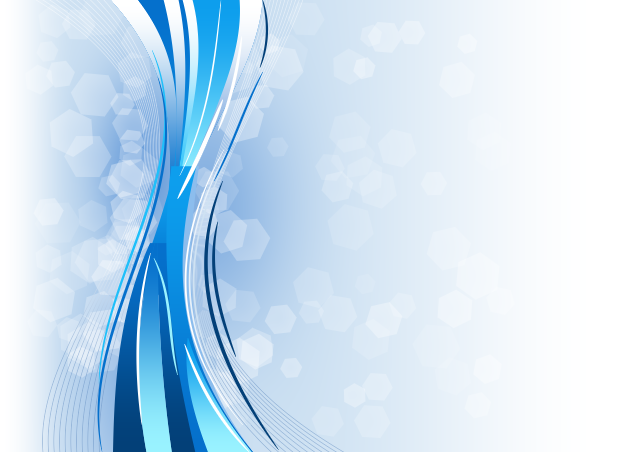
Write a WebGL 1 fragment shader that draws this background.

```glsl
precision highp float;
uniform vec2 u_resolution;

const vec3 WHITE = vec3(1.0);
const vec3 HAZE = vec3(0.81, 0.885, 0.95);
const vec3 GLOW = vec3(0.27, 0.52, 0.82);
const vec3 NAVY = vec3(0.01, 0.25, 0.47);
const vec3 BLUE = vec3(0.02, 0.44, 0.80);
const vec3 AZURE = vec3(0.05, 0.62, 0.93);
const vec3 CYAN = vec3(0.12, 0.75, 0.98);
const vec3 AQUA = vec3(0.60, 0.95, 1.0);
const vec3 PALE = vec3(0.55, 0.74, 0.93);
const vec3 SLATE = vec3(0.36, 0.53, 0.74);
const int HEXAGONS = 130;
const int FINE_LINES = 11;

// Canvas position in hundredths of the height, and the size of a pixel there
vec2 p;
float px;

float hash(float n) {
  return fract(sin(n * 127.1) * 43758.5);
}

// Cubic through four evenly spaced values, t from 0 to 1
float curve(vec4 k, float t) {
  float s = 3.0 * t, a = s - 1.0, b = s - 2.0, c = s - 3.0;
  return dot(k, vec4(-a * b * c / 6.0, s * b * c / 2.0, -s * a * c / 2.0, s * a * b / 6.0));
}

// Filled ribbon between two curves; span holds its top and bottom
void band(inout vec3 col, vec2 span, vec4 left, vec4 right, vec3 upper, vec3 lower) {
  float t = (span.x - p.y) / (span.x - span.y);
  float inside = min(p.x - curve(left, t), curve(right, t) - p.x);
  inside = min(inside, min(span.x - p.y, p.y - span.y) + px);
  col = mix(col, mix(upper, lower, smoothstep(0.0, 1.0, t)), clamp(inside / px + 0.5, 0.0, 1.0));
}

// Coverage of a stroke that thins towards both ends
float stroke(vec2 span, vec4 k, float halfWidth, float taper) {
  float t = (span.x - p.y) / (span.x - span.y);
  float slope = (curve(k, t + 0.01) - curve(k, t - 0.01)) * 50.0 / (span.x - span.y);
  float d = abs(p.x - curve(k, t)) / sqrt(1.0 + slope * slope);
  float w = halfWidth * mix(1.0, sqrt(max(4.0 * t * (1.0 - t), 0.0)), taper);
  return clamp((w - d) / px + 0.5, 0.0, 1.0) * step(0.0, t) * step(t, 1.0);
}

void ink(inout vec3 col, vec2 span, vec4 k, float halfWidth, vec3 tint) {
  col = mix(col, tint, stroke(span, k, halfWidth, 1.0));
}

float blob(vec2 center, vec2 radii) {
  vec2 q = (p - center) / radii;
  return exp(-dot(q, q));
}

vec3 backdrop() {
  float haze = smoothstep(0.0, 17.0, p.x) * (1.0 - smoothstep(62.0, 134.0, p.x));
  vec3 col = mix(WHITE, HAZE, haze);
  float glow = 0.75 * blob(vec2(32.0, 62.0), vec2(12.0, 23.0));
  glow = max(glow, 0.55 * blob(vec2(45.0, 54.0), vec2(19.0, 30.0)));
  glow = max(glow, 0.55 * blob(vec2(32.0, 18.0), vec2(14.0, 32.0)));
  return mix(col, GLOW, glow * smoothstep(0.0, 14.0, p.x));
}

// Translucent hexagons: dense on the left, thinning out to the right
void hexagons(inout vec3 col) {
  for (int i = 0; i < HEXAGONS; i++) {
    float n = float(i) + 1.0;
    float h = hash(n), side = step(0.46, hash(n + 311.0));
    float x = mix(3.0 + 32.0 * sqrt(h), 45.0 + 66.0 * pow(h, 1.9), side);
    float y = mix(97.0 - 78.0 * hash(n + 57.0), 5.0 + 91.0 * hash(n + 57.0), side);
    float r = mix(1.9, 4.7, hash(n + 113.0));
    float angle = 3.14 * hash(n + 171.0);
    vec2 q = p - vec2(x, y);
    q = abs(mat2(cos(angle), sin(angle), -sin(angle), cos(angle)) * q);
    float d = max(q.x * 0.866 + q.y * 0.5, q.y) - r;
    float alpha = mix(0.1, 0.34, hash(n + 229.0)) * mix(0.85, 1.0, smoothstep(-r, 0.0, d));
    col = mix(col, WHITE, alpha * clamp(0.5 - d / px, 0.0, 1.0));
  }
}

// Two sheaves of hairlines that follow the ribbon and fan out at its ends
void hairlines(inout vec3 col) {
  vec3 tint = mix(SLATE, WHITE, smoothstep(18.0, 45.0, p.y));
  for (int i = 0; i < FINE_LINES; i++) {
    float f = float(i) / float(FINE_LINES - 1);
    vec4 west = mix(vec4(8.0, 32.0, 20.0, 9.5), vec4(23.0, 35.3, 28.0, 22.0), f);
    vec4 east = mix(vec4(59.0, 48.5, 42.5, 60.0), vec4(67.0, 51.5, 46.0, 76.0), f);
    float cover = max(stroke(vec2(100.0, 0.0), west, 0.07, 0.0), stroke(vec2(100.0, 0.0), east, 0.07, 0.0));
    col = mix(col, tint, 0.5 * cover);
  }
}

void ribbons(inout vec3 col) {
  // Upper fan
  vec2 fan = vec2(100.0, 53.0);
  vec4 fanLeft = vec4(24.5, 34.4, 37.5, 37.3), fanRight = vec4(58.1, 53.7, 46.0, 39.9);
  band(col, fan, fanLeft, fanRight, BLUE, AZURE);
  band(col, fan, fanLeft, vec4(30.5, 38.0, 39.0, 37.7), WHITE, BLUE);
  band(col, fan, vec4(42.5, 43.5, 40.8, 38.7), vec4(53.0, 51.2, 45.0, 39.4), AZURE, AQUA);
  band(col, fan, vec4(36.2, 38.7, 39.0, 38.4), vec4(39.5, 41.0, 40.1, 38.6), WHITE, BLUE);
  band(col, fan, vec4(40.4, 42.0, 40.5, 38.9), vec4(42.6, 43.7, 41.3, 39.1), WHITE, CYAN);
  band(col, fan, vec4(53.0, 50.8, 44.8, 39.5), fanRight, WHITE, GLOW);

  // Waist and lower flare
  vec2 flare = vec2(46.0, 0.0), sweep = vec2(63.0, 0.0);
  vec4 sweepRight = vec4(43.4, 40.4, 43.8, 56.0);
  vec4 cyanLeft = vec4(34.2, 31.3, 30.7, 32.4), cyanRight = vec4(34.9, 35.2, 36.2, 38.0);
  band(col, sweep, vec4(42.0, 39.5, 42.0, 54.0), sweepRight + vec4(0.6, 1.8, 1.2, 0.0), PALE, PALE);
  band(col, vec2(60.0, 35.0), vec4(37.9, 35.5, 32.7, 29.8), vec4(39.5, 37.9, 37.3, 36.8), AZURE, BLUE);
  band(col, flare, vec4(33.1, 28.0, 25.7, 25.0), cyanLeft, BLUE, NAVY);
  band(col, flare, cyanRight, vec4(37.0, 39.0, 42.0, 48.0), BLUE, NAVY);
  band(col, flare, cyanLeft, cyanRight, BLUE, AQUA);
  band(col, sweep, vec4(37.9, 36.9, 39.0, 43.2), sweepRight, AZURE, BLUE);
  band(col, vec2(25.0, 0.0), vec4(41.5, 41.5, 43.2, 46.0), vec4(41.7, 45.0, 49.6, 55.7), AZURE, AQUA);
}

void accents(inout vec3 col) {
  ink(col, vec2(89.0, 15.0), vec4(33.6, 35.5, 27.6, 21.9), 0.28, CYAN);
  ink(col, vec2(83.0, 0.0), vec4(34.9, 34.4, 25.2, 22.6), 0.32, BLUE);
  ink(col, vec2(60.0, 0.5), vec4(49.3, 45.6, 50.2, 61.6), 0.42, NAVY);
  ink(col, vec2(51.0, 21.0), vec4(48.2, 47.3, 48.9, 52.2), 0.36, NAVY);
  ink(col, vec2(100.0, 85.0), vec4(58.1, 59.0, 58.8, 57.5), 0.25, NAVY);
  ink(col, vec2(84.0, 60.0), vec4(58.1, 54.4, 51.1, 47.4), 0.25, BLUE);
  ink(col, vec2(92.0, 71.0), vec4(53.5, 52.4, 50.7, 48.2), 0.35, WHITE);
  ink(col, vec2(78.0, 56.0), vec4(49.3, 46.3, 43.0, 39.3), 0.5, WHITE);
  ink(col, vec2(100.0, 61.0), vec4(48.9, 47.4, 44.7, 39.7), 0.18, WHITE);
  ink(col, vec2(44.0, 6.0), vec4(33.3, 31.0, 30.5, 31.4), 0.3, WHITE);
  ink(col, vec2(43.0, 17.0), vec4(34.0, 36.8, 37.9, 39.3), 0.3, AQUA);
  ink(col, vec2(24.0, 0.0), vec4(40.8, 44.1, 48.7, 55.1), 0.35, WHITE);
  for (int i = 0; i < 3; i++)
    ink(col, vec2(67.0, 6.0), vec4(49.6, 41.9, 42.6, 53.7) + 0.9 * float(i), 0.2, mix(WHITE, HAZE, float(i) * 0.5));
}

void main() {
  px = 100.0 / u_resolution.y;
  p = gl_FragCoord.xy * px;
  vec3 col = backdrop();
  hexagons(col);
  hairlines(col);
  ribbons(col);
  accents(col);
  gl_FragColor = vec4(col, 1.0);
}
```
